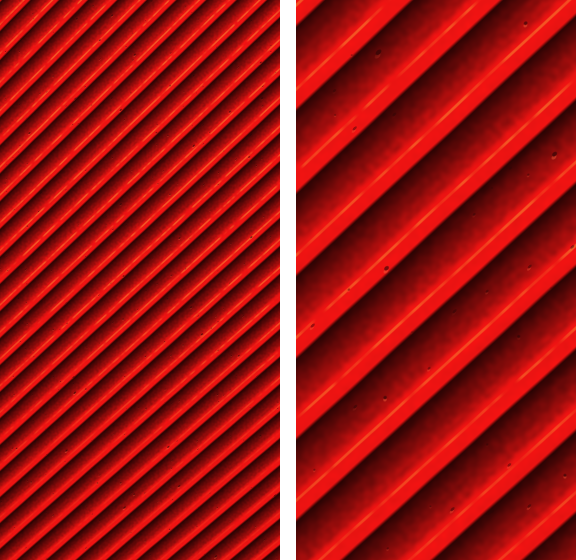
Left, the full canvas; right, a detail of the centre.
This texture is drawn by a WebGL 2 fragment shader. Its source:

```glsl
#version 300 es
precision highp float;
// Diagonal red ribs in slight perspective, each rising from a soft shadow to a
// bright lip with a thin worn orange glint. A projective phase sets the ribs,
// a one-rib profile shades them, and noise and hashed cells add grain and chips.
uniform vec2 u_resolution;
out vec4 fragColor;

vec2 hash2(vec2 p) {
    vec3 q = fract(p.xyx * vec3(0.1031, 0.1030, 0.0973));
    q += dot(q, q.yzx + 33.33);
    return fract((q.xx + q.yz) * q.zy);
}

float gradientNoise(vec2 p) {
    vec2 i = floor(p), f = p - i;
    vec2 u = f * f * f * (f * (f * 6.0 - 15.0) + 10.0);
    vec2 o = vec2(0.0, 1.0);
    float a = dot(hash2(i) * 2.0 - 1.0, f);
    float b = dot(hash2(i + o.yx) * 2.0 - 1.0, f - o.yx);
    float c = dot(hash2(i + o.xy) * 2.0 - 1.0, f - o.xy);
    float d = dot(hash2(i + o.yy) * 2.0 - 1.0, f - o.yy);
    return mix(mix(a, b, u.x), mix(c, d, u.x), u.y);
}

// Rib count from the top left; ribs flatten and tighten towards the bottom
float ribPhase(vec2 p) {
    float left = (1.0 - p.y + 1.03 * p.x) / (1.0 + 0.15 * p.x);
    return 19.2 * left + 1.3 * left * left - 0.12;
}

// Sparse flakes: x is the dark pit, y the lit rim beside it
vec2 chips(vec2 p, float cells, float density, float pixel) {
    vec2 g = p * cells, id = floor(g);
    vec2 rnd = hash2(id + 17.0);
    vec2 d = g - id - 0.3 - 0.4 * hash2(id + 71.0);
    d = mat2(0.72, -0.69, 0.69, 0.72) * d * vec2(1.0, 1.0 + rnd.y);
    float radius = 0.04 + 0.09 * rnd.y, aa = pixel * cells;
    float pit = 1.0 - smoothstep(radius - aa, radius + aa, length(d));
    float rim = 1.0 - smoothstep(radius - aa, radius + aa, length(d + radius * 0.9));
    return step(rnd.x, density) * vec2(pit, rim * (1.0 - pit));
}

void main() {
    vec2 p = gl_FragCoord.xy / u_resolution.y;
    float pixel = 1.0 / u_resolution.y;

    // Position within the rib, with slightly uneven edges
    float phase = ribPhase(p);
    float aa = fwidth(phase);
    phase += 0.01 * gradientNoise(p * 23.0);
    float rib = floor(phase), t = phase - rib;
    vec2 along = vec2(dot(p, vec2(0.72, 0.69)), rib);

    // Shadow slope, bright lip, then a steep fall into the next shadow
    float shade = 0.18 + 0.93 * t;
    float lip = smoothstep(0.58 - aa, 0.67 + aa, t);
    shade = mix(shade, 0.93, lip);
    float fall = smoothstep(0.95 - aa, 1.0, t);
    shade = mix(shade, 0.18, fall);

    // Broad light falloff, streaks along the ribs and fine grain
    float slope = 1.0 - lip;
    shade *= 1.0 + slope * 0.14 * (p.y - 0.5 - 0.5 * (p.x - 0.25));
    shade *= 1.0 + (0.04 + 0.08 * slope) * gradientNoise(vec2(along.x * 9.0, phase * 7.0));
    shade *= 1.0 + (0.04 + 0.14 * slope) * gradientNoise(p * 210.0);
    vec3 color = shade * vec3(1.0, 0.08, 0.075);

    // Broken orange glint at the top of the lip, fading towards the bottom
    float wear = gradientNoise(along * vec2(38.0, 5.3))
               + 0.6 * gradientNoise(along * vec2(110.0, 9.7));
    float glint = 1.0 - smoothstep(0.008, 0.02 + aa * 0.7, abs(t - 0.72));
    glint *= smoothstep(-0.5, 0.25, wear) * mix(0.25, 1.0, smoothstep(0.1, 0.55, p.y));
    color = mix(color, vec3(0.96, 0.38, 0.15), 0.85 * glint);

    // Chipped paint in two sizes
    vec2 flakes = chips(p, 48.0, 0.05, pixel) + 0.7 * chips(p + 3.7, 85.0, 0.08, pixel);
    flakes = min(flakes, 1.0) * (1.0 - fall);
    color = mix(color, vec3(0.16, 0.02, 0.02), 0.6 * flakes.x);
    color = mix(color, vec3(0.94, 0.36, 0.22), 0.5 * flakes.y * smoothstep(0.1, 0.5, t));

    fragColor = vec4(clamp(color, 0.0, 1.0), 1.0);
}
```
